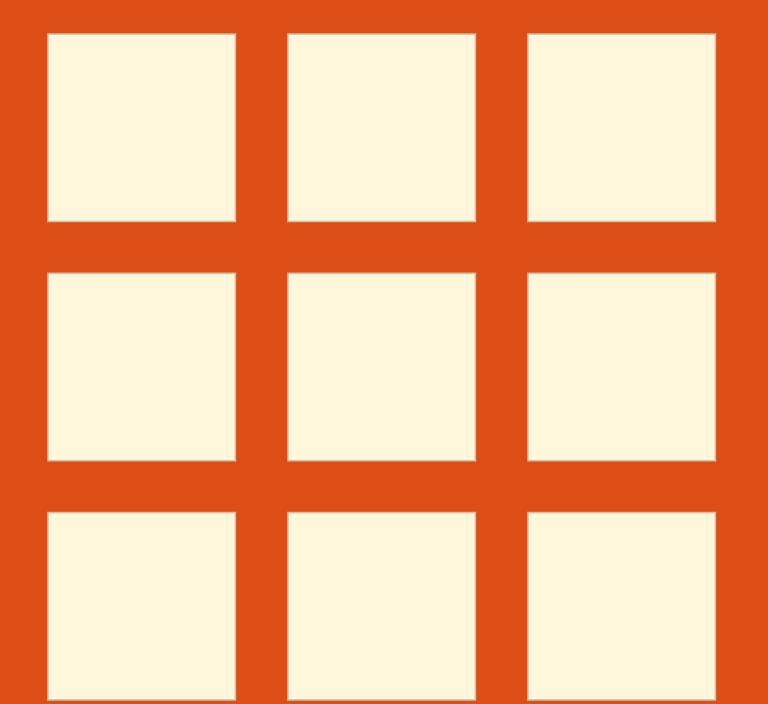
Give the GLSL for this pattern, as a Shadertoy shader.

```glsl
// Three by three grid of cream squares with thin grey edges on an orange ground.
// Lengths are fractions of the canvas width.
#define GROUND vec3(0.867, 0.306, 0.086)
#define CREAM vec3(1.0, 0.967, 0.863)
#define EDGE vec3(0.80, 0.77, 0.66)
#define FIRST_CENTER vec2(0.1845, 0.1273)
#define PITCH vec2(0.3125, 0.3115)
#define LAST_CELL vec2(2.0, 2.0)
#define HALF_SIDE 0.1230
#define EDGE_WIDTH 0.0021

// Signed distance to a square with sharp corners
float squareDistance(vec2 p, float halfSide) {
    vec2 d = abs(p) - halfSide;
    return max(d.x, d.y);
}

// Coverage of the inside of a shape, smoothed over one pixel
float coverage(float dist, float pixel) {
    return clamp(0.5 - dist / pixel, 0.0, 1.0);
}

void mainImage(out vec4 fragColor, in vec2 fragCoord) {
    float pixel = 1.0 / iResolution.x;
    vec2 p = fragCoord * pixel - FIRST_CENTER;

    // Nearest square of the grid
    vec2 cell = clamp(floor(p / PITCH + 0.5), vec2(0.0), LAST_CELL);
    float dist = squareDistance(p - cell * PITCH, HALF_SIDE);

    // Ground, then edge line, then cream face
    vec3 color = mix(GROUND, EDGE, coverage(dist, pixel));
    color = mix(color, CREAM, coverage(dist + EDGE_WIDTH, pixel));
    fragColor = vec4(color, 1.0);
}
```
